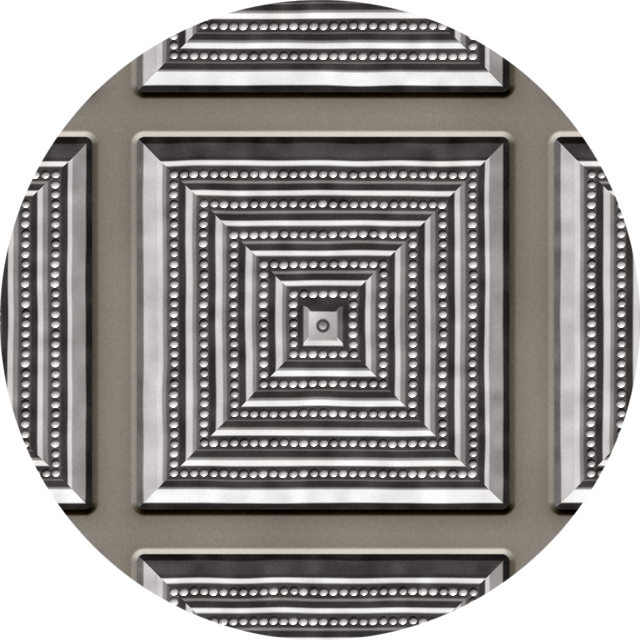
This pattern is drawn by a Shadertoy shader. Its source:

```glsl
// Pressed metal tiles with nested beaded square ridges, seen through a round window.

const vec2  TILE_CENTRE   = vec2(0.505, 0.495);
const float TILE_PITCH    = 0.652;
const float TILE_HALF     = 0.291;
const float CORNER_RADIUS = 0.012;
const float RING_PITCH    = 0.0467;
const float BEADS_PER_STEP = 3.0;
const float BEAD_RADIUS   = 0.49;    // in bead cells
const float FRAME_START   = 5.5;     // in ring steps
const float FRAME_EDGE    = 6.02;
const float WOBBLE        = 0.0022;
const float GRAIN         = 0.035;
const float WINDOW_RADIUS = 0.5;
const vec3  BEAD_LIGHT    = vec3(0.16, -0.76, 0.63);
const vec3  GUTTER        = vec3(0.53, 0.505, 0.47);
const vec3  WARM_TINT     = vec3(1.0, 0.94, 0.91);

// Ridge per side: highlight position, half width, tone; groove position.
const vec4 RIDGE_TOP    = vec4(0.35, 0.08, 0.93, 0.55);
const vec4 RIDGE_BOTTOM = vec4(0.68, 0.10, 0.96, 0.38);
const vec4 RIDGE_LEFT   = vec4(0.48, 0.11, 0.83, 0.72);
const vec4 RIDGE_RIGHT  = vec4(0.50, 0.09, 0.82, 0.30);

// Tones per side: frame slope, frame edge, boss bevel, bead trough.
const vec4 TONES_TOP    = vec4(0.27, 0.12, 0.23, 0.25);
const vec4 TONES_BOTTOM = vec4(0.95, 0.17, 0.90, 0.26);
const vec4 TONES_LEFT   = vec4(0.78, 0.42, 0.62, 0.36);
const vec4 TONES_RIGHT  = vec4(0.59, 0.14, 0.42, 0.34);

float hash(vec2 p) {
    vec3 q = fract(p.xyx * vec3(0.1031, 0.1030, 0.0973));
    q += dot(q, q.yzx + 33.33);
    return fract((q.x + q.y) * q.z);
}

float noise(vec2 p) {
    vec2 i = floor(p), f = fract(p);
    f = f * f * (3.0 - 2.0 * f);
    return mix(mix(hash(i), hash(i + vec2(1, 0)), f.x),
               mix(hash(i + vec2(0, 1)), hash(i + vec2(1, 1)), f.x), f.y);
}

float roundedBox(vec2 p, float halfSize, float radius) {
    vec2 q = abs(p) - halfSize + radius;
    return length(max(q, 0.0)) + min(max(q.x, q.y), 0.0) - radius;
}

float band(float x, float centre, float halfWidth, float blur) {
    return 1.0 - smoothstep(halfWidth - blur, halfWidth + blur, abs(x - centre));
}

// Cross-section of one side, with q the distance outward in ring steps.
float sideTone(float q, vec4 ridge, vec4 tones, float blur) {
    float u = fract(q);
    float tone = mix(0.55, tones.w, band(abs(q - round(q)), 0.0, 0.24, blur));
    tone = mix(tone, 0.22, band(u, ridge.w, 0.11, blur));
    tone = mix(tone, ridge.z, band(u, ridge.x, ridge.y, blur));
    tone = mix(0.22, tone, smoothstep(0.8, 0.9, q));
    tone = mix(tone, tones.x, smoothstep(-blur, blur, q - FRAME_START - 0.06));
    return mix(tone, tones.y, smoothstep(-blur, blur, q - FRAME_EDGE));
}

// Central square with bevelled sides and a small button.
float addBoss(float tone, vec2 p, float bevel, float blur) {
    float q = max(abs(p.x), abs(p.y));
    tone = mix(tone, bevel, 1.0 - smoothstep(-blur, blur, q - 0.66));
    float face = 0.74 + 0.12 * (p.y - p.x);
    tone = mix(tone, face, 1.0 - smoothstep(-blur, blur, q - 0.48));
    float r = length(p);
    tone = mix(tone, 0.3, band(r, 0.17, 0.05, blur));
    return mix(tone, 0.62 - 2.0 * p.y, 1.0 - smoothstep(0.08, 0.16, r));
}

// Domes on every third square of a fine grid.
float addBeads(float tone, vec2 p, vec2 tile, float pixel) {
    vec2 grid = p * BEADS_PER_STEP / RING_PITCH;
    vec2 cell = round(grid);
    float order = max(abs(cell.x), abs(cell.y));
    float onRing = step(0.5, order) * step(order, 15.5)
                 * (1.0 - step(0.5, mod(order + 0.1, BEADS_PER_STEP)));
    float vary = hash(cell + tile * 71.0 + 200.0);
    vec2 local = grid - cell + 0.08 * (vec2(vary, fract(vary * 17.0)) - 0.5);
    vec2 n = local / (BEAD_RADIUS * mix(0.9, 1.02, vary));
    float r = length(n);
    vec3 normal = vec3(n, sqrt(max(1.0 - r * r, 0.0)));
    float lit = dot(normal, BEAD_LIGHT);
    float dome = 0.2 + 0.6 * smoothstep(-0.1, 0.9, lit)
               + 0.32 * smoothstep(0.82, 0.98, lit) + 0.16 * (vary - 0.5);
    float blur = max(0.1, pixel * BEADS_PER_STEP / RING_PITCH);
    return mix(tone, dome, onRing * (1.0 - smoothstep(1.0 - blur, 1.0 + blur, r)));
}

void mainImage(out vec4 fragColor, in vec2 fragCoord) {
    float pixel = 1.0 / min(iResolution.x, iResolution.y);
    vec2 uv = (fragCoord - 0.5 * iResolution.xy) * pixel + 0.5;

    // Tile repeat and slight unevenness of the pressing
    vec2 tile = round((uv - TILE_CENTRE) / TILE_PITCH);
    vec2 flatPos = uv - TILE_CENTRE - tile * TILE_PITCH;
    vec2 seed = uv * 16.0 + tile * 9.0 + 40.0;
    vec2 p = flatPos + WOBBLE * (vec2(noise(seed), noise(seed + 57.0)) - 0.5);

    // Four mitred sides
    float q = max(abs(p.x), abs(p.y)) / RING_PITCH;
    float blur = max(0.045, pixel / RING_PITCH);
    float mitre = smoothstep(-pixel, pixel, abs(p.y) - abs(p.x));
    vec4 tonesX = p.x < 0.0 ? TONES_LEFT : TONES_RIGHT;
    vec4 tonesY = p.y < 0.0 ? TONES_BOTTOM : TONES_TOP;
    float tone = mix(sideTone(q, p.x < 0.0 ? RIDGE_LEFT : RIDGE_RIGHT, tonesX, blur),
                     sideTone(q, p.y < 0.0 ? RIDGE_BOTTOM : RIDGE_TOP, tonesY, blur), mitre);
    tone = addBoss(tone, p / RING_PITCH + vec2(0.0, 0.1), mix(tonesX.z, tonesY.z, mitre), blur);
    tone = addBeads(tone, p, tile, pixel);
    tone += 0.1 * (noise(uv * 45.0) - 0.5);
    vec3 metal = tone * mix(WARM_TINT, vec3(1.0), clamp(tone, 0.0, 1.0));

    // Gutter with a rolled lip
    float edge = roundedBox(flatPos, TILE_HALF, CORNER_RADIUS);
    vec2 outward = normalize(sign(flatPos) * max(abs(flatPos) - TILE_HALF + CORNER_RADIUS, 1e-5));
    float facing = dot(outward, vec2(-0.3, 0.95));
    float lip = 0.36 * facing * band(edge, 0.004, 0.005, 0.003);
    float shade = -0.12 * exp(-max(edge, 0.0) / 0.012) * (1.0 - 0.6 * facing);
    vec3 gutter = GUTTER + lip + shade + 0.05 * (noise(uv * 9.0) - 0.5);
    vec3 colour = mix(metal, gutter, smoothstep(-pixel, pixel, edge));

    // Grain and round window
    colour += GRAIN * (noise(uv * 420.0) - 0.5);
    float outside = smoothstep(-pixel, pixel, length(uv - 0.5) - WINDOW_RADIUS);
    fragColor = vec4(mix(clamp(colour, 0.0, 1.0), vec3(1.0), outside), 1.0);
}
```
